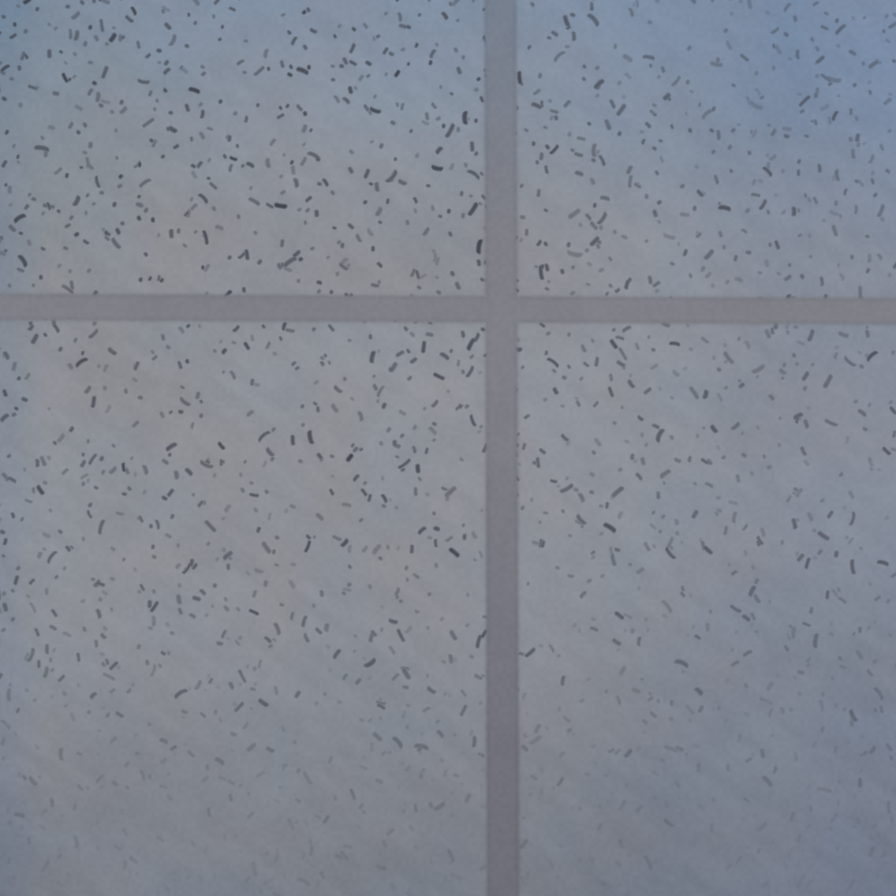
Give the GLSL for this texture, as a WebGL 2 fragment shader.

```glsl
#version 300 es
precision highp float;
// Mineral-fibre ceiling panels with dark flecks, divided by a pale grey metal grid.
uniform vec2 u_resolution;
out vec4 fragColor;

float hash(vec2 p) {
  vec3 q = fract(vec3(p.xyx) * 0.1031);
  q += dot(q, q.yzx + 33.33);
  return fract((q.x + q.y) * q.z);
}

float noise(vec2 p) {
  vec2 i = floor(p), f = fract(p);
  f = f * f * (3.0 - 2.0 * f);
  return mix(mix(hash(i), hash(i + vec2(1, 0)), f.x),
             mix(hash(i + vec2(0, 1)), hash(i + vec2(1, 1)), f.x), f.y);
}

// Darkness of bent flecks scattered one per cell; sizes are in canvas units.
float flecks(vec2 uv, float cells, float share, float halfLength, float radius, float seed) {
  float ink = 0.0, soft = 0.0012 + 0.5 / u_resolution.y;
  vec2 home = floor(uv * cells);
  for (int y = -1; y <= 1; y++)
    for (int x = -1; x <= 1; x++) {
      vec2 cell = home + vec2(x, y);
      vec2 key = cell + seed;
      if (hash(key + 7.3) > share) continue;
      vec2 centre = (cell + vec2(hash(key + 11.1), hash(key + 23.7))) / cells;
      float angle = 1.75 + 2.5 * (hash(key + 37.9) - 0.5);
      float c = cos(angle), s = sin(angle);
      vec2 p = mat2(c, -s, s, c) * (uv - centre);
      float reach = halfLength * mix(0.35, 1.0, hash(key + 41.3));
      p.y += (hash(key + 53.1) - 0.5) * 60.0 * p.x * p.x;
      p.x -= clamp(p.x, -reach, reach);
      float thick = radius * mix(0.75, 1.2, hash(key + 61.7));
      float tone = mix(0.35, 1.0, hash(key + 71.9));
      ink = max(ink, tone * (1.0 - smoothstep(thick - soft, thick + soft, length(p))));
    }
  return ink;
}

void main() {
  vec2 uv = gl_FragCoord.xy / u_resolution;
  float pixel = 1.0 / u_resolution.y;

  // Uneven light: cool at the top and right, neutral in the middle, dim below
  vec3 dim = vec3(0.465, 0.485, 0.525);
  vec3 neutral = vec3(0.555, 0.567, 0.592);
  vec3 cool = vec3(0.505, 0.56, 0.635);
  vec3 panel = mix(dim, neutral, smoothstep(-0.12, 0.5, uv.y + 0.08 * (0.5 - uv.x)));
  panel = mix(panel, cool, smoothstep(0.7, 1.02, uv.y + 0.12 * (uv.x - 0.5)));
  panel += vec3(-0.03, -0.015, 0.012) * smoothstep(0.55, 1.0, uv.x);
  panel += vec3(-0.035, -0.02, -0.02) * smoothstep(0.3, 0.0, uv.x) * smoothstep(0.5, 1.0, uv.y);
  panel += vec3(-0.035, -0.02, 0.0) * smoothstep(0.06, 0.0, uv.x);

  // Faint diagonal smears, blotches and shifts of tint
  vec2 slant = vec2(uv.x * 0.8 - uv.y * 0.6, uv.x * 0.6 + uv.y * 0.8);
  panel += 0.022 * (noise(slant * vec2(28.0, 75.0)) - 0.5);
  panel += 0.024 * (noise(uv * 7.0) - 0.5);
  panel += vec3(0.012, -0.002, -0.012) * (noise(uv * 16.0 + 40.0) - 0.5);

  // Flecks fade towards the bottom and the right
  float fade = smoothstep(-0.15, 0.48, uv.y) * mix(1.0, 0.78, smoothstep(0.5, 0.85, uv.x));
  fade *= mix(1.0, 0.75, smoothstep(0.75, 1.0, uv.y) * smoothstep(0.5, 0.7, uv.x));
  float crowd = smoothstep(0.0, 0.85, uv.y - 0.35 * uv.x);
  float ink = flecks(uv, 28.0, 0.5, 0.0064, 0.0021, 100.0);
  ink = max(ink, 0.8 * flecks(uv, 38.0, 0.5, 0.0036, 0.0019, 300.0));
  ink = max(ink, mix(0.5, 0.95, crowd) * flecks(uv, 50.0, mix(0.38, 0.55, crowd), 0.0011, 0.0017, 500.0));
  panel = mix(panel, vec3(0.235, 0.25, 0.285), ink * fade * 0.92);

  // Crossing grid bars, the horizontal one slightly tilted
  float across = abs(uv.x - 0.560 + 0.003 * (uv.y - 0.5)) - 0.0178;
  float down = abs(uv.y - 0.655 + 0.005 * (uv.x - 0.5)) - 0.0148;
  float edge = min(across, down);
  float bar = 1.0 - smoothstep(-0.002 - pixel, 0.002 + pixel, edge);
  vec3 metal = mix(vec3(0.43, 0.435, 0.47), vec3(0.495, 0.5, 0.53), smoothstep(0.0, 0.65, uv.y));
  metal = mix(metal, vec3(0.465, 0.5, 0.56), smoothstep(0.72, 1.0, uv.y));
  metal += 0.012 * (noise(uv * 24.0) - 0.5);
  metal -= 0.022 * smoothstep(-0.007, 0.0, edge);

  // Soft shade beside the bars, then fine grain over everything
  panel -= 0.012 * smoothstep(0.007, 0.0, edge);
  vec3 color = mix(panel, metal, bar);
  color += 0.018 * (noise(uv * 240.0) - 0.5);
  fragColor = vec4(color, 1.0);
}
```
